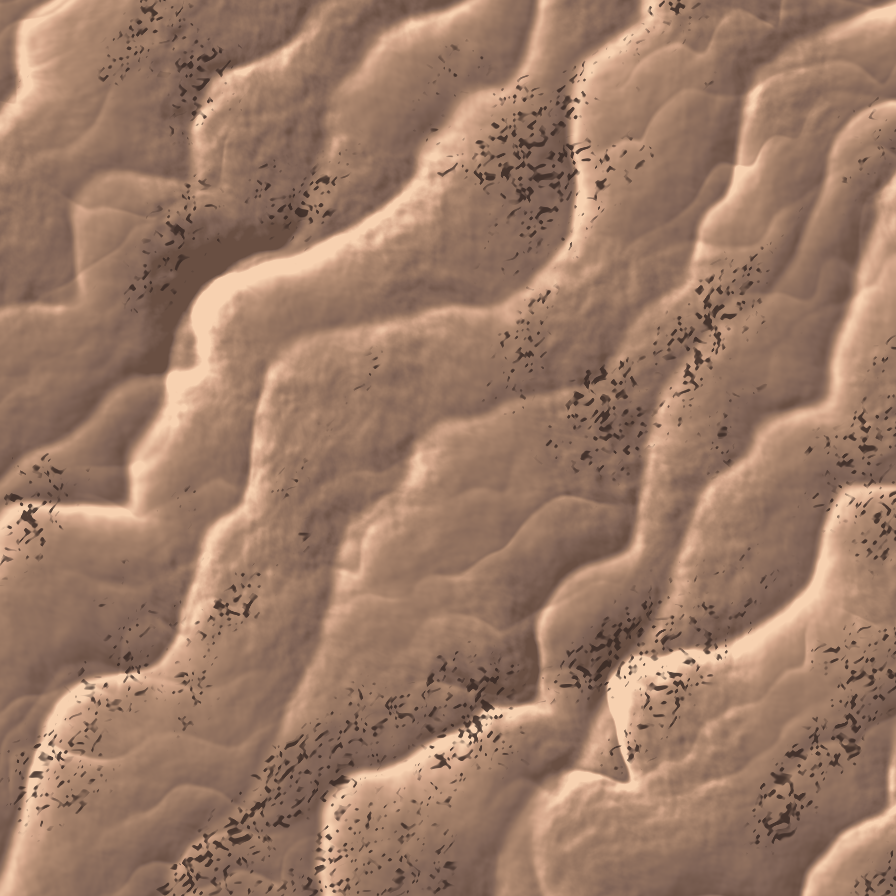
Write a Shadertoy shader that draws this texture.

```glsl
// Wind-blown sand dunes from above: scalloped diagonal crests, shaded lees and dark grit.

float hash(vec2 p) {
    return fract(sin(dot(p, vec2(127.1, 311.7))) * 43758.5453);
}

float noise(vec2 p) {
    vec2 cell = floor(p);
    vec2 f = fract(p);
    f = f * f * f * (f * (f * 6.0 - 15.0) + 10.0);
    float low = mix(hash(cell), hash(cell + vec2(1.0, 0.0)), f.x);
    float high = mix(hash(cell + vec2(0.0, 1.0)), hash(cell + vec2(1.0, 1.0)), f.x);
    return mix(low, high, f.y);
}

float fbm(vec2 p, float gain) {
    float sum = 0.0;
    float weight = 0.5;
    for (int i = 0; i < 5; i++) {
        sum += weight * noise(p);
        p = mat2(1.6, 1.2, -1.2, 1.6) * p + 7.3;
        weight *= gain;
    }
    return sum;
}

// Rotates to (along the crests, across them towards the lower right).
vec2 duneAxes(vec2 p, float angle) {
    vec2 along = vec2(cos(angle), sin(angle));
    return vec2(dot(p, along), dot(p, vec2(along.y, -along.x)));
}

// Offset of one crest line: slow drift plus rounded noses that point up-wind.
float crestLine(float t, float row, float seed) {
    float drift = noise(vec2(t * 0.4, row * 17.0 + seed)) - 0.5;
    float scallop = 2.0 * noise(vec2(t * 0.8 + 40.0, row * 23.0 + seed)) - 1.0;
    float wobble = noise(vec2(t * 2.0, row * 31.0 + seed)) - 0.5;
    return row + 1.2 * drift - 0.75 * sqrt(scallop * scallop + 0.02) + 0.18 * wobble;
}

// Sum of crests: bright behind each edge, shaded in front of it.
float dunes(vec2 p, float angle, float spacing, float seed) {
    vec2 q = duneAxes(p, angle) / spacing;
    float nearest = floor(q.y);
    float light = 0.0;
    for (int i = -2; i <= 3; i++) {
        float row = nearest + float(i);
        float d = q.y - crestLine(q.x, row, seed);
        float strength = 0.4 + 0.85 * noise(vec2(q.x * 0.6 + 9.0, row * 13.0 + seed));
        float softness = 0.04 + 0.08 * noise(vec2(q.x * 0.9, row * 19.0 + seed));
        float sunlit = 3.7 * exp(-abs(d) / 0.21);
        float shaded = -1.65 * exp(-abs(d) / 0.42);
        light += strength * mix(shaded, sunlit, smoothstep(-softness, softness, d));
    }
    return light;
}

// Surface lit from the upper left.
float relief(vec2 p, float scale, float gain) {
    vec2 toSun = vec2(-0.005, 0.005);
    return fbm(p * scale, gain) - fbm((p + toSun) * scale, gain);
}

// Small dark stones gathered in patches.
float grit(vec2 p, float angle) {
    vec2 q = duneAxes(p, angle);
    float patches = smoothstep(0.48, 0.80, fbm(q * vec2(6.0, 12.0) + 31.0, 0.5));
    float stones = noise(q * vec2(190.0, 240.0) + 2.0 * noise(q * 60.0));
    return smoothstep(0.0, 0.3, stones - mix(0.88, 0.48, patches))
         * smoothstep(0.02, 0.3, patches);
}

vec3 sandColor(float tone) {
    vec3 ramp[6] = vec3[6](
        vec3(0.41, 0.31, 0.26), vec3(0.50, 0.39, 0.34), vec3(0.59, 0.46, 0.38),
        vec3(0.69, 0.54, 0.44), vec3(0.84, 0.66, 0.55), vec3(0.97, 0.82, 0.69));
    float x = clamp(tone, 0.0, 5.0);
    int i = min(int(x), 4);
    return mix(ramp[i], ramp[i + 1], x - float(i));
}

void mainImage(out vec4 fragColor, in vec2 fragCoord) {
    const float DUNE_ANGLE = 0.86;
    const vec3 STONE = vec3(0.22, 0.16, 0.14);
    vec2 p = fragCoord / iResolution.y;

    // Bend the ground so that the crests wander
    vec2 bend = vec2(noise(p * 5.0 + 3.0), noise(p * 5.0 + 57.0)) - 0.5;
    vec2 fray = vec2(noise(p * 30.0), noise(p * 30.0 + 19.0)) - 0.5;
    vec2 ground = p + 0.04 * bend + 0.006 * fray;

    // Large dunes, faint cross dunes and uneven ground
    float tone = 2.1 + dunes(ground, DUNE_ANGLE, 0.128, 5.0);
    float crossArea = smoothstep(0.4, 0.75, noise(p * 5.0 + 80.0));
    tone += 0.35 * crossArea * dunes(ground, DUNE_ANGLE - 0.45, 0.065, 211.0);
    vec2 stretched = duneAxes(ground, DUNE_ANGLE) * vec2(0.7, 1.2);
    tone += 0.9 * (noise(stretched * 10.0 + 12.0) - 0.5);
    tone += 8.0 * relief(ground, 11.0, 0.45);

    // Grainy relief, strongest on rough ground
    float rough = smoothstep(0.3, 0.75, noise(p * 9.0 + 140.0));
    tone += mix(0.6, 3.2, rough) * relief(ground, 55.0, 0.4);

    vec3 color = mix(sandColor(tone), STONE, 0.85 * grit(p, DUNE_ANGLE));
    fragColor = vec4(color, 1.0);
}
```
